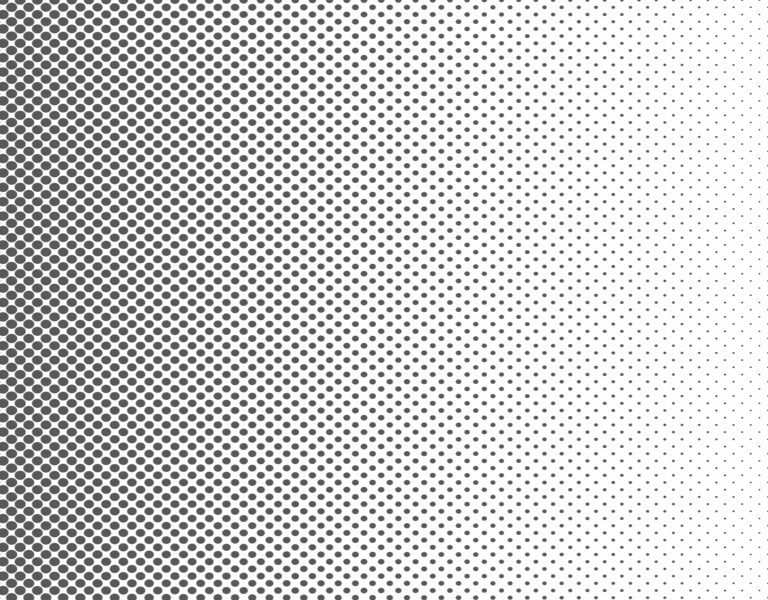
This pattern is drawn by a Shadertoy shader. Its source:

```glsl
// A halftone screen: dark, slightly flattened dots on white, in staggered
// columns, shrinking evenly from left to right. Two interleaved rectangular
// grids make the stagger; each dot takes its size from its own centre.

const vec3  PAPER = vec3(0.995);
const vec3  INK = vec3(0.345, 0.345, 0.35);
const vec2  PITCH = vec2(0.02865, 0.024);   // grid spacing, in canvas heights
const vec2  ORIGIN = vec2(0.0050, 0.0002);  // a dot centre, from the top left
const float RADIUS_LEFT = 0.0094;           // horizontal dot radius at the left
const float RADIUS_RIGHT = 0.0013;          // and at the right edge
const float FLATTEN = 1.2;                  // dot width over dot height
const float SOFTNESS = 0.0017;              // half width of a dot's edge

// Signed distance (in horizontal units) to the nearest dot of one grid.
float dotGrid(vec2 p, vec2 origin, float canvasWidth) {
    vec2 centre = origin + PITCH * floor((p - origin) / PITCH + 0.5);
    float fade = clamp(centre.x / canvasWidth, 0.0, 1.0);
    float radius = mix(RADIUS_LEFT, RADIUS_RIGHT, fade);
    return length((p - centre) * vec2(1.0, FLATTEN)) - radius;
}

void mainImage(out vec4 fragColor, in vec2 fragCoord) {
    // Canvas heights, measured from the top left corner
    vec2 p = fragCoord / iResolution.y;
    p.y = 1.0 - p.y;
    float canvasWidth = iResolution.x / iResolution.y;

    // The second grid fills the gaps of the first
    float dist = min(dotGrid(p, ORIGIN, canvasWidth),
                     dotGrid(p, ORIGIN + 0.5 * PITCH, canvasWidth));

    float edge = max(SOFTNESS, 0.6 / iResolution.y);
    float ink = 1.0 - smoothstep(-edge, edge, dist);
    fragColor = vec4(mix(PAPER, INK, ink), 1.0);
}
```
